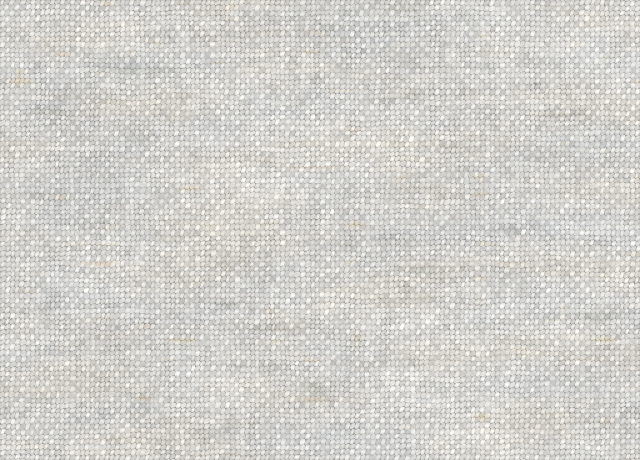
This texture is drawn by a Shadertoy shader. Its source:

```glsl
// Pale linen in plain weave: slanted warp floats shine between duller weft
// floats, checkerboard fashion, over dark pinholes. Gradient noise bends the
// yarns and adds short streaks, mottling, straw flecks and bright neps.

#define THREADS vec2(92.0, 88.0)   // yarns per canvas height, warp and weft
#define GAP_TONE 0.665
#define WEAVE_CONTRAST 0.215
#define CHECKER 0.05               // warp floats brighter than weft floats
#define WEFT_STREAK 0.05
#define WARP_STREAK 0.04
#define GRAIN 0.075
#define CLOUD 0.036
#define YARN_WANDER 0.5
#define TWIST 0.36
#define LINEN_TINT vec3(1.009, 1.003, 0.981)
#define STRAW vec3(0.80, 0.71, 0.55)

const float PI = 3.14159265;

float hash(vec2 p) {
    vec3 q = fract(p.xyx * vec3(0.1031, 0.1030, 0.0973));
    q += dot(q, q.yzx + 33.33);
    return fract((q.x + q.y) * q.z);
}

float cornerSlope(vec2 corner, vec2 offset) {
    float angle = 2.0 * PI * hash(corner + 71.0);
    return dot(vec2(cos(angle), sin(angle)), offset);
}

// Gradient noise, about -0.7 to 0.7
float noise(vec2 p) {
    vec2 i = floor(p), f = fract(p);
    vec2 u = f * f * f * (f * (f * 6.0 - 15.0) + 10.0);
    vec2 e = vec2(1.0, 0.0);
    return mix(mix(cornerSlope(i, f), cornerSlope(i + e, f - e), u.x),
               mix(cornerSlope(i + e.yx, f - e.yx), cornerSlope(i + 1.0, f - 1.0), u.x), u.y);
}

// Tone that drifts along one yarn, independent of its neighbours
float yarnTone(float along, float yarn, float seed) {
    float shift = 60.0 * hash(vec2(yarn, seed));
    return noise(vec2(along * 8.0 + shift, yarn + 0.5))
         + 0.8 * noise(vec2(along * 28.0 + shift, yarn + 200.5));
}

float yarnCover(float across, float halfWidth, float soft) {
    return 1.0 - smoothstep(halfWidth - soft, halfWidth + soft, abs(across));
}

void mainImage(out vec4 fragColor, in vec2 fragCoord) {
    vec2 p = fragCoord / iResolution.y;
    float soft = max(0.15, 0.6 * THREADS.y / iResolution.y);

    // Wandering yarn grid
    vec2 grid = p * THREADS + YARN_WANDER * vec2(
        noise(p * vec2(26.0, 12.0)), noise(p * vec2(12.0, 26.0) + 40.0));
    vec2 cell = floor(grid);
    vec2 f = fract(grid) - 0.5;
    float side = 1.0 - 2.0 * mod(cell.x + cell.y, 2.0);

    // Slow changes of shade and yarn streaks
    float weftTone = yarnTone(p.x, cell.y, 3.0);
    float warpTone = yarnTone(p.y, cell.x + 300.0, 9.0);
    float band = noise(p * vec2(5.0, 30.0) + 90.0);
    float mottle = noise(p * vec2(34.0, 46.0) + 60.0);
    float cloud = noise(p * vec2(2.5, 5.0) + 17.0) + 0.7 * band + 0.8 * mottle;

    // Raised floats, slanted by the spin of the yarn
    float lump = 0.14 * (hash(cell + 31.0) - 0.5);
    float weftWidth = 0.40 + lump + 0.10 * (hash(vec2(cell.y, 5.0)) - 0.5);
    float warpWidth = 0.39 - lump + 0.14 * (hash(vec2(cell.x, 8.0)) - 0.5);
    float weft = yarnCover(f.y - TWIST * f.x, weftWidth, soft)
               * (0.66 + 0.34 * side * cos(PI * f.x));
    float warp = yarnCover(f.x - TWIST * f.y, warpWidth, soft)
               * (0.66 - 0.34 * side * cos(PI * f.y));
    float weftOnTop = smoothstep(-0.25, 0.25, weft - warp);
    float relief = max(weft, warp);

    // Combined brightness, with pinholes deeper in some patches
    float depth = 1.0 + 0.7 * noise(p * vec2(28.0, 22.0) + 310.0);
    float tone = GAP_TONE + WEAVE_CONTRAST * (0.77 + (relief - 0.77) * depth);
    tone -= CHECKER * side * cos(PI * f.x) * cos(PI * f.y);
    tone += WEFT_STREAK * weftTone * mix(0.35, 1.0, weftOnTop);
    tone += WARP_STREAK * warpTone * mix(1.0, 0.35, weftOnTop);
    tone += GRAIN * (hash(cell + 11.0) - 0.5) * relief + CLOUD * cloud;
    tone += 0.05 * noise(p * vec2(150.0, 130.0));

    // Bright neps on a few floats
    float nep = step(0.995, hash(cell + 150.0)) * smoothstep(0.45, 1.0, relief);
    tone += 0.06 * nep;

    // Cool and warm drift, then sparse straw flecks along the weft
    float warmth = noise(p * vec2(3.0, 11.0) + 130.0) + 0.5 * noise(p * vec2(12.0, 50.0));
    vec3 color = tone * LINEN_TINT + warmth * vec3(0.018, 0.002, -0.020);
    float fleck = smoothstep(0.36, 0.62, noise(p * vec2(11.0, 48.0) + 220.0));
    color = mix(color, STRAW * (0.75 + 0.4 * relief), 0.32 * fleck);
    color -= 0.05 * smoothstep(0.3, 0.6, -band) * vec3(0.9, 0.85, 1.1);

    fragColor = vec4(clamp(color, 0.0, 1.0), 1.0);
}
```
